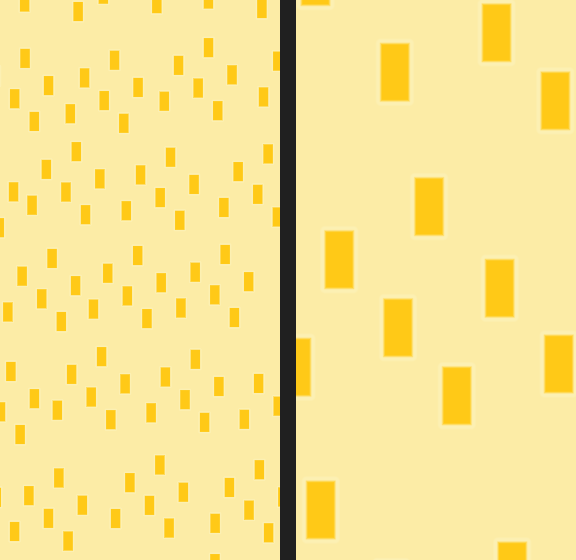
Left, the full canvas; right, a detail of the centre.
Give the GLSL for this pattern, as a Shadertoy shader.

```glsl
vec2 hash2(vec2 p) {
    return fract(sin(vec2(dot(p, vec2(127.1, 311.7)), dot(p, vec2(269.5, 183.3)))) * 4375.85);
}

float boxDistance(vec2 p, vec2 halfSize) {
    vec2 d = abs(p) - halfSize;
    return length(max(d, 0.0)) + min(max(d.x, d.y), 0.0);
}

// Six upright bars on a skewed lattice around the cluster centre
float clusterDistance(vec2 p) {
    float dist = 1.0;
    for (int j = -1; j <= 1; j++) {
        for (int i = -1; i <= 1; i++) {
            if (i * j != 0 && j - i != 2) continue;
            vec2 along = vec2(0.070, -0.081) * float(i) * (1.0 + 0.2 * float(j));
            vec2 across = vec2(0.121, 0.047) * float(j);
            dist = min(dist, boxDistance(p - along - across, vec2(0.0169, 0.0342)));
        }
    }
    return dist;
}

// Clusters scattered on a staggered, jittered grid
float scatterDistance(vec2 p) {
    vec2 cell = vec2(0.333, 0.372);
    float dist = 1.0;
    for (int y = -1; y <= 1; y++) {
        float row = floor(p.y / cell.y) + float(y);
        float stagger = fract(row * 0.39 + 0.1);
        for (int x = -1; x <= 1; x++) {
            vec2 id = vec2(floor(p.x / cell.x - stagger) + float(x), row);
            vec2 jitter = (hash2(id) - 0.5) * vec2(0.16, 0.2);
            vec2 centre = (id + 0.5 + vec2(stagger, 0.0) + jitter) * cell;
            dist = min(dist, clusterDistance(p - centre));
        }
    }
    return dist;
}

void mainImage(out vec4 fragColor, in vec2 fragCoord) {
    vec2 p = fragCoord / iResolution.x;
    float dist = scatterDistance(p);
    float soft = max(0.0022, 0.55 / iResolution.x);

    vec3 cream = vec3(0.99, 0.925, 0.65);
    vec3 paleRim = vec3(0.99, 0.94, 0.70);
    vec3 gold = vec3(1.0, 0.79, 0.09);

    // Thin pale rim, then the gold bars
    vec3 color = mix(paleRim, cream, smoothstep(0.004, 0.007, dist));
    color = mix(gold, color, smoothstep(-soft, soft, dist));
    fragColor = vec4(color, 1.0);
}
```
